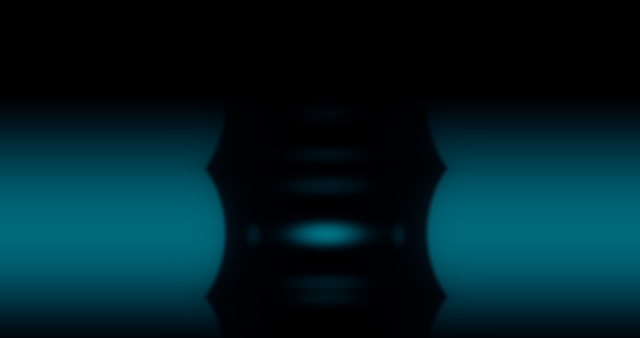
This background is drawn by a Shadertoy shader. Its source:

```glsl
// A teal light band seen behind a dark column with scalloped sides.
// The sides are repeated circular arcs; soft elliptical glints float inside.
// Lengths are in canvas heights, with the origin at the lower left.

const vec3  VOID_COLOR   = vec3(0.0, 0.001, 0.005);
const vec2  TEAL_PEAK    = vec2(0.412, 0.475);  // green, blue at full light
const float BLUE_GAMMA   = 0.88;                // dim light leans to blue
const float BAND_Y       = 0.312;
const float SPAN_ABOVE   = 0.405;
const float SPAN_BELOW   = 0.340;
const float BAND_POWER   = 1.4;
const float COLUMN_SHIFT = 0.018;               // offset from canvas centre
const float WAIST        = 0.298;               // half width at its narrowest
const float ARC_PERIOD   = 0.380;
const float ARC_RADIUS   = 0.333;
const float EDGE_SOFT    = 0.011;
const float SPILL_LIGHT  = 0.17;
const float SPILL_REACH  = 0.045;
const float WALL_SHADE   = 0.22;
const float SHADE_REACH  = 0.028;

// Glints: height, half width, half thickness, brightness
const int GLINT_COUNT = 6;
const vec4 GLINTS[GLINT_COUNT] = vec4[GLINT_COUNT](
    vec4(0.664, 0.075, 0.024, 0.07),
    vec4(0.542, 0.108, 0.023, 0.14),
    vec4(0.450, 0.122, 0.028, 0.22),
    vec4(0.308, 0.105, 0.037, 0.98),
    vec4(0.162, 0.115, 0.026, 0.23),
    vec4(0.118, 0.100, 0.022, 0.17)
);

// Small twin glints beside the brightest one
const vec2  TWIN_POS   = vec2(0.215, 0.306);
const vec2  TWIN_SIZE  = vec2(0.021, 0.032);
const float TWIN_LIGHT = 0.20;

// Vertical brightness of the band, steeper below its peak
float bandLight(float y) {
    float offset = y - BAND_Y;
    float t = abs(offset) / (offset > 0.0 ? SPAN_ABOVE : SPAN_BELOW);
    return pow(max(cos(min(t, 1.0) * 1.5708), 0.0), BAND_POWER);
}

// Half width of the column: arcs meeting in outward cusps
float columnHalfWidth(float y) {
    float arcY = (fract((y - BAND_Y) / ARC_PERIOD + 0.5) - 0.5) * ARC_PERIOD;
    return WAIST + ARC_RADIUS - sqrt(ARC_RADIUS * ARC_RADIUS - arcY * arcY);
}

// Elliptical spot with a fuller centre than a plain Gaussian
float softSpot(vec2 p, vec2 size) {
    vec2 q = p / size;
    float r2 = dot(q, q);
    return exp(-r2 * (0.8 + 0.4 * r2));
}

// Maps light intensity to the teal ramp
vec3 tealRamp(float light) {
    return vec3(0.0, TEAL_PEAK.x * light, TEAL_PEAK.y * pow(light, BLUE_GAMMA));
}

void mainImage(out vec4 fragColor, in vec2 fragCoord) {
    vec2 p = fragCoord / iResolution.y;
    p.x -= 0.5 * iResolution.x / iResolution.y + COLUMN_SHIFT;

    // Band outside the column, with a little light spilling inward
    float band = bandLight(p.y);
    float wall = abs(p.x) - columnHalfWidth(p.y);
    float outside = smoothstep(-EDGE_SOFT, EDGE_SOFT, wall);
    float shade = 1.0 - WALL_SHADE * exp(-max(wall, 0.0) / SHADE_REACH);
    float spill = SPILL_LIGHT * exp(min(wall, 0.0) / SPILL_REACH);
    float light = band * mix(spill, shade, outside);

    // Glints stacked on the column axis
    float glints = 0.0;
    for (int i = 0; i < GLINT_COUNT; i++) {
        vec4 g = GLINTS[i];
        glints += g.w * softSpot(p - vec2(0.0, g.x), g.yz);
    }

    // Mirrored twins and a faint streak joining them
    glints += TWIN_LIGHT * softSpot(vec2(abs(p.x), p.y) - TWIN_POS, TWIN_SIZE);
    glints += 0.10 * softSpot(p - vec2(0.0, TWIN_POS.y), vec2(0.20, 0.04));
    light += glints * (1.0 - outside);

    fragColor = vec4(VOID_COLOR + tealRamp(light), 1.0);
}
```
